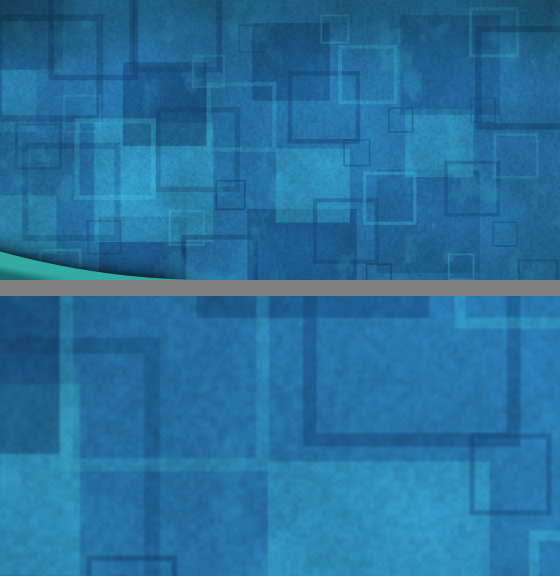
Top: the whole. Bottom: its middle third, enlarged.
Write a Shadertoy shader that draws this background.

```glsl
#define FILL_COUNT 12
#define FRAME_COUNT 32
#define FRAME_WIDTH 0.125
#define GRAIN 0.17
#define MOTTLE 0.42
#define BASE_BLUE vec3(0.145, 0.435, 0.635)
#define DARK_BLUE vec3(0.065, 0.225, 0.400)
#define LIGHT_CYAN vec3(0.235, 0.710, 0.810)
#define TEAL vec3(0.20, 0.67, 0.64)
#define DEEP_TEAL vec3(0.10, 0.42, 0.42)

float hash(vec2 p) {
    vec3 q = fract(vec3(p.xyx) * 0.1031);
    q += dot(q, q.yzx + 33.33);
    return fract((q.x + q.y) * q.z);
}

float noise(vec2 p) {
    vec2 cell = floor(p), f = fract(p);
    f = f * f * (3.0 - 2.0 * f);
    return mix(mix(hash(cell), hash(cell + vec2(1, 0)), f.x),
               mix(hash(cell + vec2(0, 1)), hash(cell + vec2(1, 1)), f.x), f.y);
}

float fbm(vec2 p) {
    float sum = 0.0, amplitude = 0.5;
    for (int i = 0; i < 5; i++) {
        sum += amplitude * noise(p);
        p = mat2(1.6, 1.2, -1.2, 1.6) * p + 7.3;
        amplitude *= 0.55;
    }
    return sum / 1.056;
}

float squareDistance(vec2 p, float halfSize) {
    vec2 q = abs(p);
    return max(q.x, q.y) - halfSize;
}

float coverage(float d, float blur) {
    return 1.0 - smoothstep(-blur, blur, d);
}

// Translucent squares spread evenly by a low-discrepancy sequence
vec3 addSquares(vec3 color, vec2 p, float aspect, float blur) {
    for (int i = 1; i <= FILL_COUNT + FRAME_COUNT; i++) {
        float id = float(i);
        bool isFill = i <= FILL_COUNT;
        vec2 center = fract(0.5 + id * vec2(0.7549, 0.5698)) * vec2(aspect, 1.0);
        float sizeStep = fract(id * 0.618 + 0.85);
        float halfSize = isFill ? mix(0.10, 0.22, sizeStep)
                                : mix(0.045, 0.20, sizeStep * sizeStep);
        float d = squareDistance(p - center, halfSize);
        if (!isFill) {
            float rim = halfSize * FRAME_WIDTH * 0.5;
            d = abs(d + rim) - rim;
        }
        float kind = mod(id, 5.0);
        bool isLight = kind == 0.0 || kind == 2.0;
        float opacity = mix(0.22, 0.50, hash(vec2(id, 4.7)));
        opacity *= isLight ? 0.85 : 1.0;
        color = mix(color, isLight ? LIGHT_CYAN : DARK_BLUE, opacity * coverage(d, blur));
    }
    return color;
}

// Worn paper: broad clouds, soft scuffs and fine grain
vec3 addTexture(vec3 color, vec2 p) {
    float clouds = fbm(p * 4.0 + 3.1) - 0.5;
    float scuffs = smoothstep(0.56, 0.78, fbm(p * vec2(13.0, 9.0) + 21.0));
    float grain = 0.6 * noise(p * 115.0) + 0.4 * noise(p * 210.0 + 9.0) - 0.5;
    color *= 1.0 + MOTTLE * clouds + GRAIN * grain;
    return mix(color, LIGHT_CYAN, 0.22 * scuffs);
}

// Swoosh across the lower left corner, with a shadow above it
vec3 addSwoosh(vec3 color, vec2 p, float blur) {
    float reach = max(1.0 - p.x / 0.75, 0.0);
    float d = p.y - 0.102 * reach * reach;
    float shadow = exp(-max(d, 0.0) / 0.032) * smoothstep(0.0, 0.3, reach);
    color *= 1.0 - 0.62 * shadow;
    float inner = max(1.0 - p.x / 0.28, 0.0);
    float shade = 1.0 - smoothstep(-0.015, 0.025, p.y - 0.035 * inner * inner);
    vec3 ribbon = mix(TEAL, DEEP_TEAL, shade * smoothstep(0.0, 0.7, inner));
    return mix(color, ribbon, coverage(d, blur) * step(0.001, reach));
}

void mainImage(out vec4 fragColor, in vec2 fragCoord) {
    vec2 p = fragCoord / iResolution.y;
    float aspect = iResolution.x / iResolution.y;
    float blur = max(0.0025, 0.7 / iResolution.y);

    vec3 color = addSquares(BASE_BLUE, p, aspect, blur);
    color = addTexture(color, p);

    // Darker top edge and corners
    vec2 side = abs(2.0 * p / vec2(aspect, 1.0) - 1.0);
    float vignette = 0.20 * smoothstep(0.70, 1.0, p.y)
                   + 0.16 * smoothstep(0.6, 1.0, side.x) * side.y;
    color *= 1.0 - vignette * vec3(1.0, 0.95, 1.1);

    color = addSwoosh(color, p, blur);
    fragColor = vec4(clamp(color, 0.0, 1.0), 1.0);
}
```
